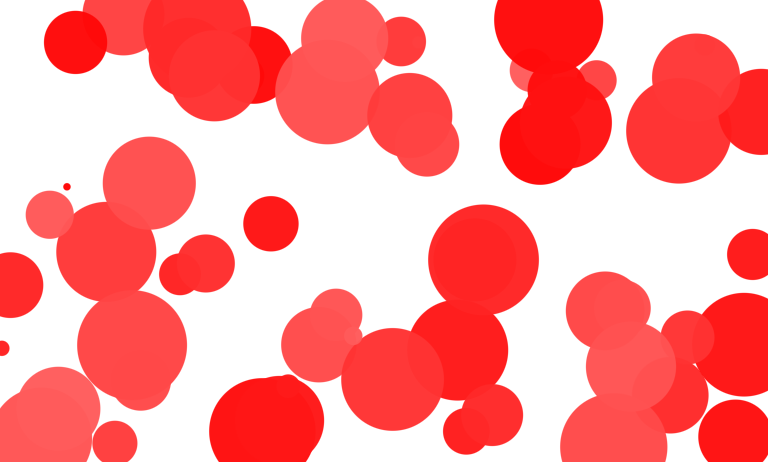
Write a WebGL 2 fragment shader that draws this pattern.

```glsl
#version 300 es
precision highp float;
// Scattered overlapping red discs of many sizes on a white ground.

uniform vec2 u_resolution;
out vec4 fragColor;

const int DISC_COUNT = 58;
const float MAX_RADIUS = 0.12;   // in canvas heights
const float MAX_TINT = 0.36;     // palest disc, as green and blue level
const float OPACITY = 0.97;
const vec3 PAPER = vec3(1.0);

float hash(float n) {
    return fract(sin(n * 127.1 + 31.7) * 43758.5453);
}

// Evenly spread but unordered values: width position, size, tint
vec3 spread(float n) {
    return fract(0.5 + n * vec3(0.8192, 0.6710, 0.5497));
}

// Antialiased coverage of a disc
float disc(vec2 p, vec2 center, float radius, float pixel) {
    float dist = length(p - center) - radius;
    return 1.0 - smoothstep(-0.75 * pixel, 0.75 * pixel, dist);
}

vec3 redTint(float level) {
    return vec3(1.0, vec2(level * MAX_TINT));
}

// Lays the discs over the paper, later ones on top
vec3 paintDiscs(vec2 p, float aspect, float pixel) {
    vec3 color = PAPER;
    for (int i = 0; i < DISC_COUNT; i++) {
        float id = float(i) + 1.0;
        vec3 traits = spread(id);
        vec2 center = vec2(traits.x * aspect, hash(id));
        float radius = MAX_RADIUS * pow(traits.y, 0.6);  // favours large discs
        float cover = disc(p, center, radius, pixel);
        color = mix(color, redTint(traits.z), cover * OPACITY);
    }
    return color;
}

void main() {
    float pixel = 1.0 / u_resolution.y;
    vec2 p = gl_FragCoord.xy * pixel;
    float aspect = u_resolution.x * pixel;
    fragColor = vec4(paintDiscs(p, aspect, pixel), 1.0);
}
```
